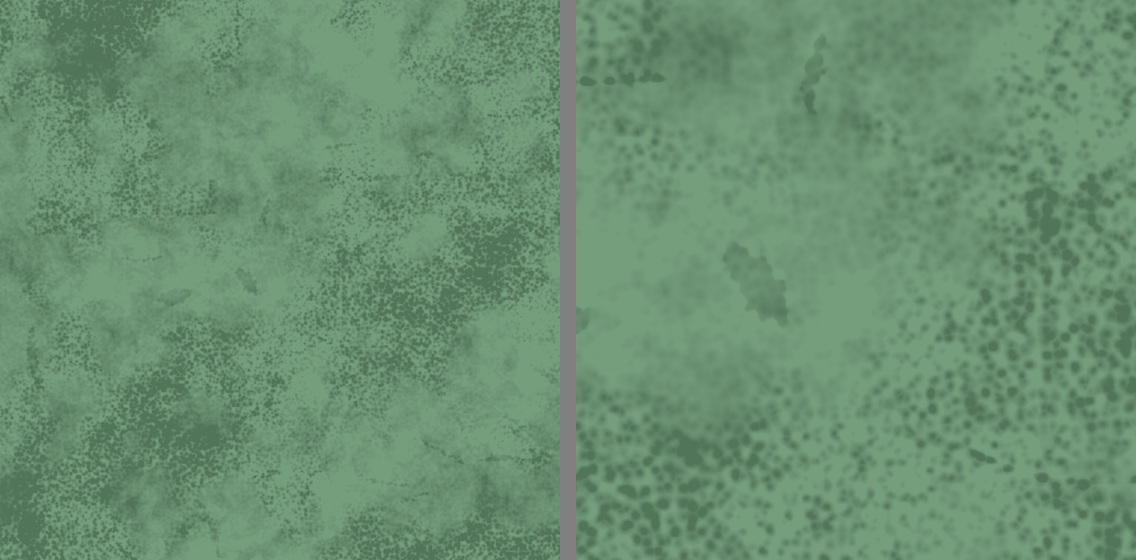
Left: the whole. Right: its middle third, enlarged.
A Shadertoy shader for this texture:

```glsl
// Weathered green plaster: broad diagonal clouds and ragged blotches, broken up
// by cellular specks and a few tapered scratches. All layers add to one tone
// with unit spread, which a four-colour ramp then turns into greens.

const vec3 DEEP_GREEN  = vec3(0.32, 0.46, 0.35);
const vec3 SHADE_GREEN = vec3(0.38, 0.52, 0.41);
const vec3 MID_GREEN   = vec3(0.42, 0.57, 0.45);
const vec3 LIGHT_GREEN = vec3(0.46, 0.62, 0.49);
const vec4 RAMP_STOPS  = vec4(-1.55, -0.74, 0.06, 1.06);

const float DRIFT_ANGLE   = 0.55;  // direction of the clouds, radians
const float DRIFT_STRETCH = 0.6;
const float CLOUD_SCALE   = 5.0;   // features per canvas height
const float BLOTCH_SCALE  = 22.0;
const float SPECK_SCALE   = 135.0;
const float CLOUD_WEIGHT  = 0.60;
const float BLOTCH_WEIGHT = 0.46;
const float SPECK_CALM    = 0.22;  // speck strength in smooth and rough zones
const float SPECK_ROUGH   = 0.90;
const float SCRATCH_SCALE = 7.0;
const float SCRATCH_SHARE = 0.45;
const float SCRATCH_DEPTH = 1.1;

float hash(vec2 p) {
    vec3 q = fract(p.xyx * vec3(0.1031, 0.1030, 0.0973));
    q += dot(q, q.yzx + 33.33);
    return fract((q.x + q.y) * q.z);
}

vec2 hash2(vec2 p) {
    return vec2(hash(p), hash(p + 57.3));
}

mat2 rotation(float a) {
    return mat2(cos(a), -sin(a), sin(a), cos(a));
}

// Value noise with zero mean and unit spread
float noise(vec2 p) {
    vec2 i = floor(p), f = fract(p);
    f = f * f * (3.0 - 2.0 * f);
    float low  = mix(hash(i), hash(i + vec2(1, 0)), f.x);
    float high = mix(hash(i + vec2(0, 1)), hash(i + vec2(1, 1)), f.x);
    return (mix(low, high, f.y) - 0.5) / 0.2145;
}

// Layered noise, rescaled to unit spread
float layers(vec2 p, int count, float gain) {
    float sum = 0.0, power = 0.0, weight = 1.0;
    for (int i = 0; i < count; i++) {
        sum += weight * noise(p);
        power += weight * weight;
        weight *= gain;
        p = rotation(0.6) * p * 2.03 + 17.7;
    }
    return sum / sqrt(power);
}

// Cellular noise: dark at each scattered point, about unit spread
float specks(vec2 p) {
    vec2 cell = floor(p);
    float nearest = 8.0;
    for (int y = -1; y <= 1; y++)
    for (int x = -1; x <= 1; x++) {
        vec2 id = cell + vec2(x, y);
        vec2 away = id + hash2(id) - p;
        nearest = min(nearest, dot(away, away));
    }
    return (sqrt(nearest) - 0.46) / 0.2;
}

// Coverage of bent strokes that taper at both ends; some are wide smears
float scratches(vec2 p, float ragged, float blur) {
    vec2 cell = floor(p);
    float cover = 0.0;
    for (int y = -1; y <= 1; y++)
    for (int x = -1; x <= 1; x++) {
        vec2 id = cell + vec2(x, y);
        float turn = DRIFT_ANGLE + 2.6 * (hash(id + 3.1) - 0.5);
        vec2 q = rotation(-turn) * (id + hash2(id + 9.4) - p);
        float reach = mix(0.15, 0.5, hash(id + 21.7));
        float width = mix(0.015, 0.11, pow(hash(id + 35.2), 5.0));
        float bend = 1.2 * (hash(id + 44.8) - 0.5);
        float taper = 1.0 - q.x * q.x / (reach * reach);
        float edge = abs(q.y + bend * q.x * q.x) - width * taper + 0.012 * ragged;
        float present = step(hash(id + 71.5), SCRATCH_SHARE) * smoothstep(0.0, 0.3, taper);
        cover = max(cover, present * smoothstep(blur, -blur, edge));
    }
    return cover;
}

vec3 greenRamp(float tone) {
    vec3 t = clamp((tone - RAMP_STOPS.xyz) / (RAMP_STOPS.yzw - RAMP_STOPS.xyz), 0.0, 1.0);
    vec3 color = mix(DEEP_GREEN, SHADE_GREEN, t.x);
    color = mix(color, MID_GREEN, t.y);
    return mix(color, LIGHT_GREEN, t.z);
}

void mainImage(out vec4 fragColor, in vec2 fragCoord) {
    vec2 uv = fragCoord / iResolution.y;

    // Clouds drift along the diagonal, with wavering outlines
    vec2 waver = 0.012 * vec2(noise(uv * 14.0 + 5.0), noise(uv * 14.0 + 63.0));
    vec2 drift = rotation(DRIFT_ANGLE) * (uv + waver) * vec2(1.0);
    drift.x *= DRIFT_STRETCH;
    float cloud = layers(drift * CLOUD_SCALE + 11.0, 4, 0.6);
    float blotch = layers((uv + 0.5 * waver) * BLOTCH_SCALE + 40.0, 3, 0.8);

    // Fine specks gather in rough zones and fade in calm ones
    float grain = 0.75 * specks(uv * SPECK_SCALE) + 0.66 * noise(uv * SPECK_SCALE * 1.4 + 8.0);
    float rough = layers(uv * 8.0 + 90.0, 3, 0.7) - 0.4 * cloud;
    float speckAmount = mix(SPECK_CALM, SPECK_ROUGH, smoothstep(-1.0, 0.9, rough));

    float tone = CLOUD_WEIGHT * cloud + BLOTCH_WEIGHT * blotch + speckAmount * grain;
    float blur = 0.008 + SCRATCH_SCALE / iResolution.y;
    tone -= SCRATCH_DEPTH * scratches(uv * SCRATCH_SCALE, grain, blur);

    fragColor = vec4(greenRamp(tone), 1.0);
}
```
